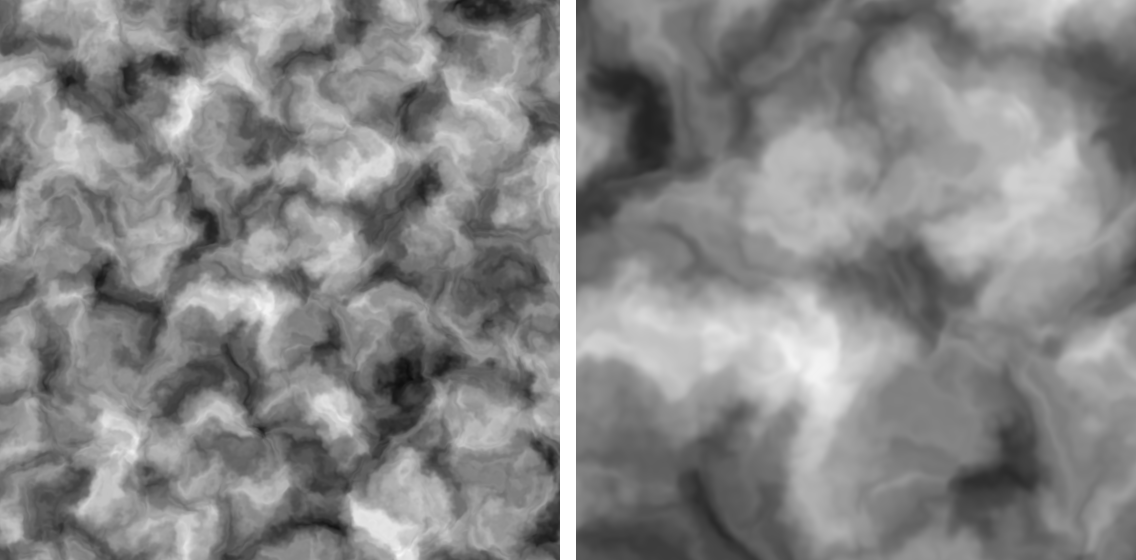
Left: the whole. Right: its middle third, enlarged.
Reproduce this texture procedurally as a Shadertoy shader.

```glsl
// Soft grey smoke: fractal gradient noise folded into wisps by domain warping.

const float CLOUD_CELLS   = 7.6;   // noise cells across the canvas
const int   CLOUD_OCTAVES = 4;
const int   WARP_OCTAVES  = 5;
const float OCTAVE_GAIN   = 0.5;
const float WARP_STRENGTH = 0.55;  // displacement in noise cells
const float MEAN_GREY     = 0.51;
const float CONTRAST      = 0.62;
const vec2  OCTAVE_SHIFT  = vec2(17.37, 9.71);
const vec2  WARP_X_SHIFT  = vec2(41.3, 83.9);
const vec2  WARP_Y_SHIFT  = vec2(127.6, 23.2);
const float TAU           = 6.28319;

// Integer hash giving a unit gradient for each lattice point
vec2 latticeGradient(ivec2 cell) {
    uvec2 c = uvec2(cell + 4096);
    uint h = c.x * 73856093u ^ c.y * 19349663u;
    h = (h ^ (h >> 16)) * 73244475u;
    h = (h ^ (h >> 15)) * 73244475u;
    h ^= h >> 16;
    float angle = TAU * float(h & 65535u) / 65536.0;
    return vec2(cos(angle), sin(angle));
}

float gradientNoise(vec2 p) {
    vec2 base = floor(p);
    vec2 f = p - base;
    ivec2 cell = ivec2(base);
    vec2 fade = f * f * f * (f * (f * 6.0 - 15.0) + 10.0);
    float a = dot(latticeGradient(cell), f);
    float b = dot(latticeGradient(cell + ivec2(1, 0)), f - vec2(1.0, 0.0));
    float c = dot(latticeGradient(cell + ivec2(0, 1)), f - vec2(0.0, 1.0));
    float d = dot(latticeGradient(cell + ivec2(1, 1)), f - vec2(1.0, 1.0));
    return mix(mix(a, b, fade.x), mix(c, d, fade.x), fade.y);
}

float fractalNoise(vec2 p, int octaves) {
    float sum = 0.0;
    float amplitude = 1.0;
    for (int i = 0; i < octaves; i++) {
        sum += amplitude * gradientNoise(p);
        p = 2.0 * p + OCTAVE_SHIFT;
        amplitude *= OCTAVE_GAIN;
    }
    return sum;
}

void mainImage(out vec4 fragColor, in vec2 fragCoord) {
    vec2 p = CLOUD_CELLS * fragCoord / iResolution.y;

    // Fold the domain to draw the clouds out into wisps
    vec2 warp = vec2(fractalNoise(p + WARP_X_SHIFT, WARP_OCTAVES),
                     fractalNoise(p + WARP_Y_SHIFT, WARP_OCTAVES));
    float cloud = fractalNoise(p + WARP_STRENGTH * warp, CLOUD_OCTAVES);

    float grey = clamp(MEAN_GREY + CONTRAST * cloud, 0.0, 1.0);
    fragColor = vec4(vec3(grey), 1.0);
}
```
